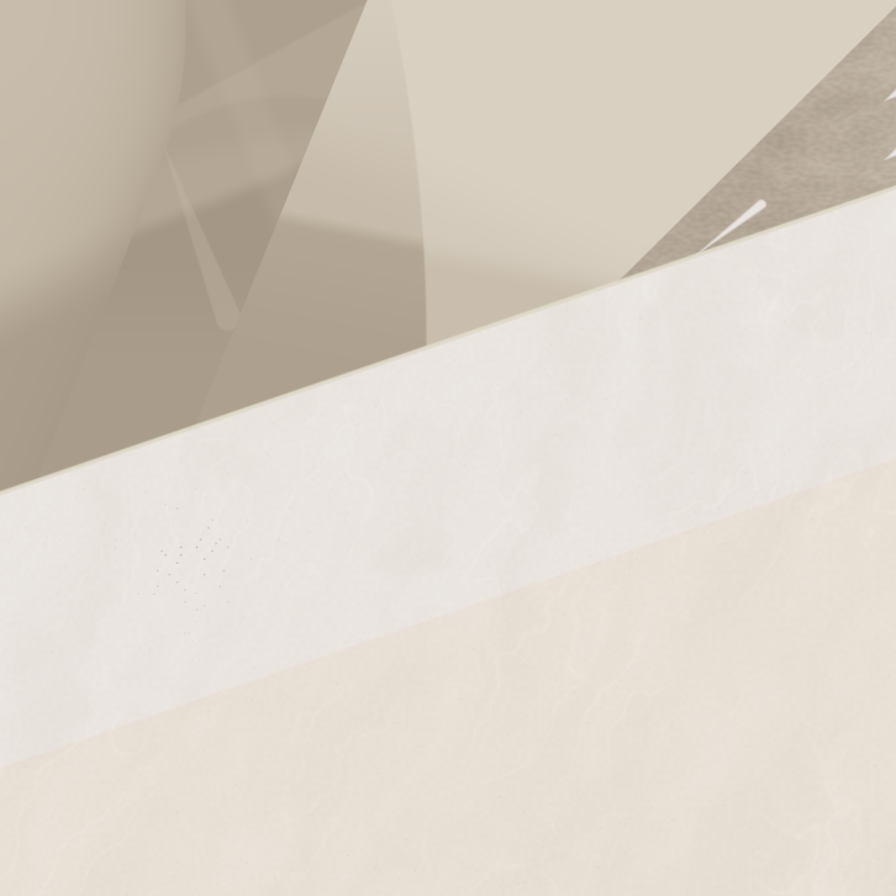
A WebGL 1 fragment shader for this background:

```glsl
precision highp float;
// Pale plaster ledge in two sloping bands below overlapping beige curved panels.
// Half-plane masks layer the panels and soft shadows; stretched gradient noise
// gives the plaster its veins, mottling and scattered pits.
uniform vec2 u_resolution;
const float EDGE = 0.0013;         // half width of a crisp edge
const float LEDGE_Y = 0.4505;      // ledge height at the left side
const float LEDGE_SLOPE = 0.3415;
const float FOLD_Y = 0.143;        // boundary of the two plaster bands
const float FOLD_SLOPE = 0.345;
const float MOTTLE = 0.026;
const float GRAIN = 0.010;
const vec3 PLASTER_COOL = vec3(0.913, 0.894, 0.873);
const vec3 PLASTER_WARM = vec3(0.910, 0.876, 0.836);
const vec3 RIM = vec3(0.865, 0.845, 0.775);
const vec3 CREAM = vec3(0.850, 0.815, 0.760);
const vec3 SAND = vec3(0.765, 0.718, 0.650);
const vec3 TAUPE = vec3(0.675, 0.622, 0.552);
const vec3 UMBER = vec3(0.590, 0.535, 0.465);
const vec3 STONE = vec3(0.700, 0.650, 0.590);

float hash(vec2 p) {
  vec3 q = fract(p.xyx * vec3(0.1031, 0.1030, 0.0973));
  q += dot(q, q.yzx + 33.33);
  return fract((q.x + q.y) * q.z);
}
vec2 gradient(vec2 cell) {
  float a = 6.2832 * hash(cell);
  return vec2(cos(a), sin(a));
}
float noise(vec2 p) {
  vec2 i = floor(p), f = fract(p), e = vec2(1.0, 0.0);
  vec2 u = f * f * f * (f * (f * 6.0 - 15.0) + 10.0);
  float low = mix(dot(gradient(i), f), dot(gradient(i + e), f - e), u.x);
  float high = mix(dot(gradient(i + e.yx), f - e.yx), dot(gradient(i + 1.0), f - 1.0), u.x);
  return mix(low, high, u.y);
}
float fbm(vec2 p) {
  float sum = 0.0, amp = 0.6;
  for (int k = 0; k < 4; k++) {
    sum += amp * noise(p);
    p = mat2(1.6, 1.2, -1.2, 1.6) * p + 7.3;
    amp *= 0.55;
  }
  return sum;
}
// 1 where d is positive, blurred over the given half width
float mask(float d, float blur) { return smoothstep(-blur, blur, d); }
// Signed distance, positive above the line from a to b (a lies left of b)
float above(vec2 p, vec2 a, vec2 b) {
  vec2 t = normalize(b - a);
  return t.x * (p.y - a.y) - t.y * (p.x - a.x);
}
// Tapered streak, pointed at a and w wide at b
float streak(vec2 p, vec2 a, vec2 b, float w) {
  vec2 ab = b - a;
  float h = clamp(dot(p - a, ab) / dot(ab, ab), 0.0, 1.0);
  return mask(w * h - length(p - a - ab * h), EDGE * 1.5);
}
// Recess between the left panel and the cone, crossed by faint light
vec3 recess(vec2 p) {
  vec3 c = mix(TAUPE, SAND, 0.35);
  c = mix(c, TAUPE, 0.8 * mask(above(p, vec2(0.20, 0.883), vec2(0.405, 0.995)), 0.003));
  float arch = 0.893 - 2.2 * (p.x - 0.32) * (p.x - 0.32);
  c = mix(c, TAUPE, 0.65 * mask(arch - p.y, 0.005) * mask(p.y - 0.785 - 0.2 * p.x, 0.02));
  c = mix(c, mix(UMBER, TAUPE, 0.55), 0.85 * mask(-above(p, vec2(0.16, 0.745), vec2(0.34, 0.815)), 0.012));
  c = mix(c, TAUPE, 0.7 * mask(0.64 - p.y, 0.07));
  c = mix(c, SAND, 0.35 * streak(p, vec2(0.182, 0.84), vec2(0.255, 0.645), 0.014));
  return mix(c, SAND, 0.2 * mask(0.022 - abs(p.x - 0.27 + 0.4 * (p.y - 0.9)), 0.012));
}
vec3 leftPanel(vec2 p, float inside) {
  vec3 c = mix(SAND, CREAM, 0.12 + 0.15 * mask(p.y - 0.85, 0.15));
  c = mix(c, TAUPE, 0.75 * exp(-inside / 0.055));
  float shade = mask(-above(p, vec2(0.0, 0.655), vec2(0.145, 0.72)), 0.05);
  return mix(c, mix(UMBER, TAUPE, 0.6), 0.75 * shade);
}
// Cone with a dim and a lit side, divided by a curved ridge
vec3 cone(vec2 p) {
  float ridge = 0.476 - 0.27 * (p.y - 0.616) * (p.y - 0.616);
  float shadow = -above(p, vec2(0.31, 0.760), vec2(0.69, 0.685));
  vec3 dim = mix(SAND, CREAM, 0.48 + 0.4 * mask(p.y - 0.92, 0.12));
  dim = mix(dim, SAND, 0.6 * mask(-above(p, vec2(0.33, 0.845), vec2(0.48, 0.785)), 0.05));
  dim = mix(dim, TAUPE, 0.75 * mask(shadow, 0.012));
  dim = mix(dim, TAUPE, 0.75 * mask(shadow - 0.07, 0.08));
  vec3 lit = mix(CREAM, SAND, 0.25 * mask(-above(p, vec2(0.46, 0.80), vec2(0.69, 0.70)), 0.05));
  lit = mix(lit, SAND, 0.65 * mask(shadow - 0.008, 0.022));
  return mix(dim, lit, mask(p.x - ridge, 0.002));
}
// Rough stone wedge with slivers of light
vec3 wedge(vec2 p) {
  vec3 c = mix(STONE, SAND, 0.6 * mask(p.x - 0.93, 0.12));
  c += 0.07 * fbm(p * vec2(14.0, 30.0)) + 0.04 * noise(p * vec2(120.0, 210.0));
  c = mix(c, PLASTER_COOL, streak(p, vec2(0.775, 0.714), vec2(0.850, 0.772), 0.005));
  vec2 tip = vec2(0.988, p.y > 0.865 ? 0.888 : 0.822);
  return mix(c, PLASTER_COOL, streak(p, tip, tip + vec2(0.025, 0.016), 0.007));
}
// Two plaster bands with leaning veins, and pits in a worn patch
vec3 plaster(vec2 p) {
  vec3 c = mix(PLASTER_WARM, PLASTER_COOL, mask(p.y - FOLD_Y - FOLD_SLOPE * p.x, 0.002));
  vec2 q = mat2(0.90, 0.44, -0.44, 0.90) * p;
  vec2 warp = vec2(fbm(p * 6.0), fbm(p * 6.0 + 19.0));
  c += MOTTLE * vec3(0.8, 1.0, 1.05) * fbm(q * vec2(13.0, 4.5) + warp);
  float vein = 1.0 - smoothstep(0.0, 0.06, abs(noise(q * vec2(20.0, 5.0) + 1.5 * warp)));
  c += 0.010 * vein * mask(noise(p * 6.0 + 4.0), 0.3) + GRAIN * noise(p * 170.0);
  vec2 grid = p * 230.0, off = p - vec2(0.21, 0.38);
  float worn = exp(-dot(off, off) / 0.003);
  float pit = step(0.992 - 0.07 * worn, hash(floor(grid) + 5.0));
  pit *= 1.0 - smoothstep(0.1, 0.45, length(fract(grid) - 0.5));
  return c - pit * (0.02 + 0.10 * worn);
}
void main() {
  vec2 p = gl_FragCoord.xy / u_resolution;
  // Left panel side: a slant that bends upright near the top
  float slant = 0.182 + 0.39 * (p.y - 0.824), bend = max(0.03 - abs(slant - 0.207), 0.0);
  float side = min(slant, 0.207) - bend * bend / 0.12 - p.x;
  vec3 c = mix(recess(p), leftPanel(p, max(side, 0.0)), mask(side, EDGE));
  c = mix(c, cone(p), mask(p.x - 0.410 - 0.405 * (p.y - 1.0), EDGE));
  c = mix(c, wedge(p), mask(-above(p, vec2(0.69, 0.686), vec2(1.0, 0.993)), EDGE));
  // Ledge in front, with a thin pale rim
  float ledge = LEDGE_Y + LEDGE_SLOPE * p.x - p.y;
  c = mix(c, plaster(p), mask(ledge, EDGE));
  c = mix(c, RIM, 0.8 * (1.0 - smoothstep(0.001, 0.004, abs(ledge - 0.001))));
  gl_FragColor = vec4(c, 1.0);
}
```
